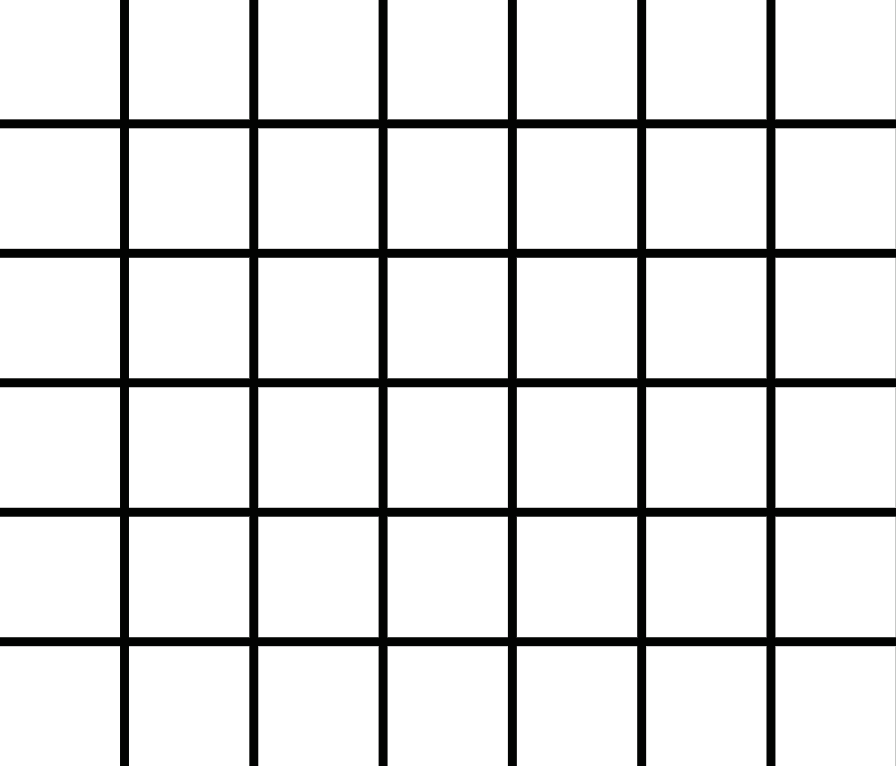
Write a WebGL 1 fragment shader that draws this pattern.

```glsl
precision highp float;

uniform vec2 u_resolution;

// Lengths are fractions of the canvas width.
const vec2 CELL_SIZE = vec2(0.1443, 0.1445);
const vec2 GRID_CENTER = vec2(0.4997, 0.5003); // fraction of each canvas side
const vec2 LINE_PHASE = vec2(0.5, 0.0);        // a cell is centered across, a line down
const float LINE_WIDTH = 0.0100;
const vec3 PAPER_COLOR = vec3(1.0);
const vec3 INK_COLOR = vec3(0.008, 0.012, 0.008);

// Distance to the nearest grid line along each axis.
vec2 lineDistance(vec2 p) {
  vec2 cell = fract(p / CELL_SIZE - LINE_PHASE + 0.5) - 0.5;
  return abs(cell) * CELL_SIZE;
}

void main() {
  float pixel = 1.0 / u_resolution.x;
  vec2 p = (gl_FragCoord.xy - GRID_CENTER * u_resolution) * pixel;

  // Antialiased coverage of the vertical and horizontal lines.
  vec2 edge = lineDistance(p) - 0.5 * LINE_WIDTH;
  vec2 coverage = clamp(0.5 - edge / pixel, 0.0, 1.0);
  float ink = max(coverage.x, coverage.y);

  gl_FragColor = vec4(mix(PAPER_COLOR, INK_COLOR, ink), 1.0);
}
```
